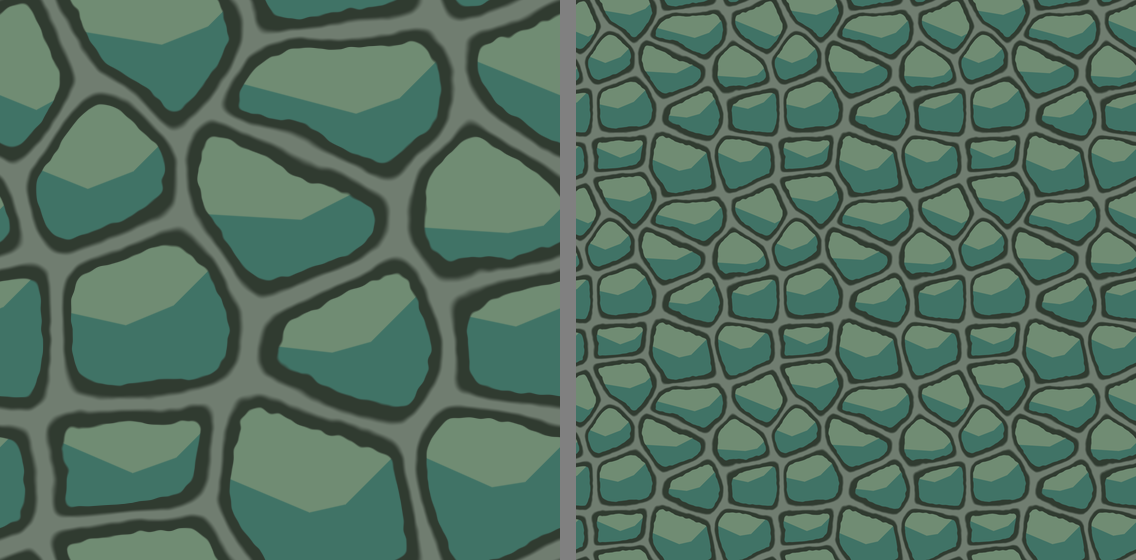
Left, the tile; right, the same tile 3 across and 3 down.
Write a WebGL 1 fragment shader that draws this texture.

```glsl
precision highp float;
// Cartoon stone wall: two-tone green stones with dark outlines in soft grey mortar.
uniform vec2 u_resolution;

#define GRID vec2(3.0, 4.0)   // stones across and up, rows even for the brick offset
#define JITTER 0.55           // scatter of stone centres, in cells
#define SIZE_SPREAD 0.018     // difference between large and small stones
#define ROUNDING 0.013        // softness of the stone corners
#define WARP 0.055            // bending of the joints
#define ROUGHNESS 0.006       // raggedness of the outlines
#define MORTAR 0.0125         // half width of the joints
#define MORTAR_BLUR 0.0055    // softness of the joint edges
#define OUTLINE 0.0215        // width of the dark outline
#define SHADE_LEVEL -0.027    // height of the shade line in a stone

const vec3 LIGHT_STONE = vec3(0.44, 0.55, 0.45);
const vec3 SHADED_STONE = vec3(0.25, 0.45, 0.40);
const vec3 DARK_LINE = vec3(0.19, 0.23, 0.19);
const vec3 MORTAR_GREY = vec3(0.44, 0.49, 0.44);

float hash(vec2 p) {
  vec3 q = fract(vec3(p.xyx) * vec3(0.1031, 0.1030, 0.0973));
  q += dot(q, q.yzx + 33.33);
  return fract((q.x + q.y) * q.z);
}

vec2 hash2(vec2 p) {
  return vec2(hash(p + 17.3), hash(p + 71.9));
}

// Value noise that repeats over the unit square.
float noise(vec2 p, float period, float seed) {
  vec2 g = p * period;
  vec2 i = floor(g);
  vec2 f = g - i;
  f = f * f * (3.0 - 2.0 * f);
  vec2 a = mod(i, period) + seed;
  vec2 b = mod(i + 1.0, period) + seed;
  return mix(mix(hash(a), hash(vec2(b.x, a.y)), f.x),
             mix(hash(vec2(a.x, b.y)), hash(b), f.x), f.y) - 0.5;
}

vec2 bend(vec2 p) {
  vec2 broad = vec2(noise(p, 5.0, 3.0), noise(p, 5.0, 29.0));
  vec2 fine = vec2(noise(p, 13.0, 47.0), noise(p, 13.0, 83.0));
  return WARP * (broad + 0.3 * fine);
}

// Stone centre in xy and its size weight in z.
vec3 stone(vec2 cell) {
  vec2 id = mod(cell, GRID);
  vec2 shift = vec2(0.5 * mod(id.y, 2.0), 0.0);
  vec2 centre = cell + 0.5 + shift + JITTER * (hash2(id) - 0.5);
  return vec3(centre / GRID, SIZE_SPREAD * hash(id + 5.7));
}

// Positive above the kinked line between lit and shaded stone.
float shadeLine(vec2 p, vec2 id) {
  vec2 kink = hash2(id + 11.0) - 0.5;
  vec2 slope = hash2(id + 23.0);
  p -= vec2(0.09 * kink.x, SHADE_LEVEL + 0.035 * kink.y);
  float left = -mix(0.05, 0.45, slope.x) * p.x;
  float right = mix(0.1, 0.55, slope.y) * p.x;
  float rim = 1.0 * (p.x - 0.07) + 0.02;
  return p.y - max(max(left, right), rim);
}

void main() {
  vec2 uv = gl_FragCoord.xy / u_resolution;
  float pixel = 1.0 / min(u_resolution.x, u_resolution.y);
  vec2 warp = bend(uv);
  vec2 p = uv + warp;
  vec2 base = floor(p * GRID);

  // Find the stone that owns this point.
  float best = 1e3;
  vec3 own = vec3(0.0);
  vec2 ownCell = base;
  for (int y = -2; y <= 2; y++) {
    for (int x = -2; x <= 2; x++) {
      vec2 cell = base + vec2(x, y);
      vec3 s = stone(cell);
      vec2 r = p - s.xy;
      float power = dot(r, r) - s.z;
      if (power < best) {
        best = power;
        own = s;
        ownCell = cell;
      }
    }
  }

  // Smooth distance to the joints around it.
  float sum = 0.0;
  for (int y = -2; y <= 2; y++) {
    for (int x = -2; x <= 2; x++) {
      vec3 s = stone(ownCell + vec2(x, y));
      vec2 r = p - s.xy;
      float gap = length(s.xy - own.xy);
      if (gap > 0.001) {
        float edge = (dot(r, r) - s.z - best) / (2.0 * gap);
        sum += exp(-edge / ROUNDING);
      }
    }
  }
  float d = -ROUNDING * log(max(sum, 1e-20));

  // Uneven widths and ragged edges.
  float joint = MORTAR + 0.010 * noise(uv, 8.0, 61.0);
  float rim = joint + OUTLINE + 0.008 * noise(uv, 11.0, 37.0);
  float ragged = d + ROUGHNESS * noise(uv, 56.0, 7.0);

  // Flat stone colours, crisp outline, soft mortar.
  float lit = shadeLine(p - warp - own.xy, mod(ownCell, GRID));
  vec3 color = mix(SHADED_STONE, LIGHT_STONE, smoothstep(-pixel, pixel, lit));
  color = mix(DARK_LINE, color, smoothstep(-pixel, pixel, ragged - rim));
  float mortar = 1.0 - smoothstep(-MORTAR_BLUR, MORTAR_BLUR, mix(d, ragged, 0.5) - joint);
  color = mix(color, MORTAR_GREY, mortar);
  gl_FragColor = vec4(color, 1.0);
}
```
